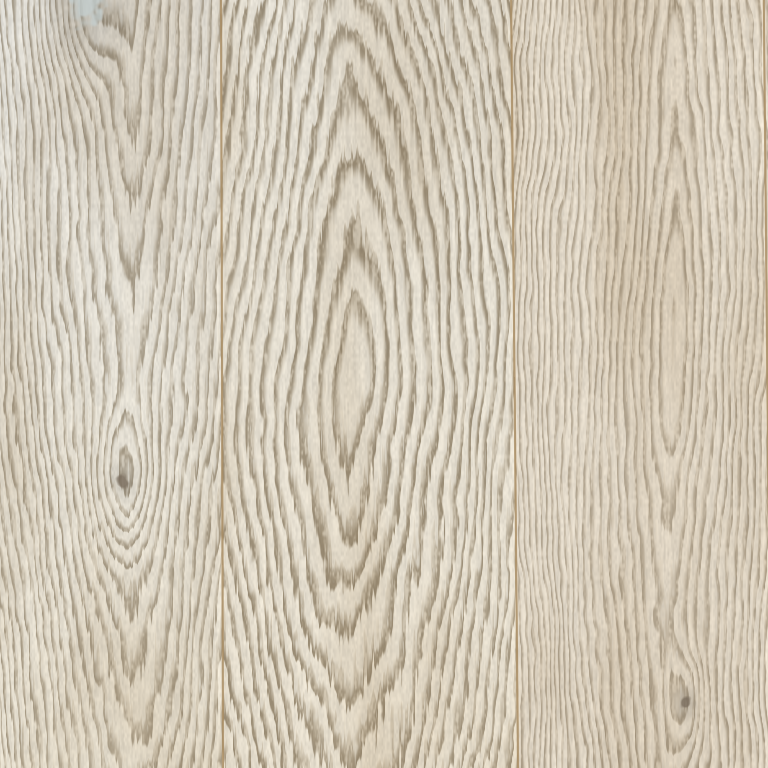
Reproduce this texture procedurally as a three.js fragment shader.

```glsl
varying vec2 vUv;

float hash(vec2 p) {
  return fract(sin(dot(p, vec2(127.1, 311.7))) * 43758.5453);
}

float noise(vec2 p) {
  vec2 cell = floor(p);
  vec2 f = fract(p);
  f = f * f * (3.0 - 2.0 * f);
  float low = mix(hash(cell), hash(cell + vec2(1.0, 0.0)), f.x);
  float high = mix(hash(cell + vec2(0.0, 1.0)), hash(cell + vec2(1.0, 1.0)), f.x);
  return mix(low, high, f.y);
}

float fbm(vec2 p) {
  float sum = 0.0;
  float gain = 0.5;
  for (int i = 0; i < 4; i++) {
    sum += gain * noise(p);
    p = p * 2.03 + 17.3;
    gain *= 0.5;
  }
  return sum / 0.9375;
}

// Pointed oval distance, stretched along the board
float cathedral(vec2 p, vec2 centre, float rise) {
  vec2 d = pow(abs(p - centre) * vec2(1.0, rise) + 0.0001, vec2(1.45));
  return pow(d.x + d.y, 0.69);
}

// Soft bump that bends the rings around a knot
float bump(vec2 p, vec2 centre, vec2 size) {
  vec2 q = (p - centre) / size;
  return exp(-dot(q, q));
}

// Uneven drift of the growth rings
float drift(vec2 p, float seed) {
  vec2 q = p + seed;
  return 0.036 * (fbm(q * vec2(9.0, 2.8)) - 0.5)
       + 0.008 * (noise(q * vec2(34.0, 11.0)) - 0.5)
       + 0.003 * (noise(q * vec2(90.0, 40.0)) - 0.5);
}

// Ring count, tighter towards the board edges
float ringCount(float r, float density) {
  return r * density * (0.55 + 1.2 * r);
}

// Growth line: inner flank dissolves into streaks, outer flank is crisp
float growthLine(float rings, float start, float streak) {
  float t = fract(rings);
  float ragged = start + 0.42 * (streak - 0.5);
  return smoothstep(ragged - 0.10, ragged + 0.26, t) * (1.0 - smoothstep(0.86, 1.0, t));
}

// Signed distance to a slightly tilted joint
float joint(vec2 p, float bottom, float top) {
  return p.x - mix(bottom, top, p.y);
}

vec3 drawJoint(vec3 wood, float d, vec3 gap) {
  wood *= 1.0 + 0.04 * smoothstep(0.006, 0.002, abs(d + 0.003));
  return mix(wood, gap, 0.85 * smoothstep(0.0022, 0.0006, abs(d)));
}

vec3 drawKnot(vec3 wood, vec2 p, vec2 centre, float size, vec3 heart) {
  vec2 q = (p - centre) / size;
  float d = length(q * vec2(1.0, 0.75)) + 0.7 * (noise(p * 130.0) - 0.5);
  wood *= 1.0 - 0.10 * smoothstep(3.0, 0.5, d);
  return mix(wood, heart, 0.8 * smoothstep(1.0, 0.45, d));
}

void main() {
  vec3 paleWood = vec3(0.900, 0.882, 0.842);
  vec3 grainBrown = vec3(0.620, 0.572, 0.490);
  vec3 gapOchre = vec3(0.66, 0.55, 0.39);
  vec3 heartBrown = vec3(0.48, 0.43, 0.37);
  vec3 fillerGrey = vec3(0.77, 0.81, 0.81);
  vec2 p = vUv;

  // Boards
  float leftJoint = joint(p, 0.2904, 0.2878);
  float rightJoint = joint(p, 0.6745, 0.6655);
  float edgeJoint = joint(p, 1.004, 0.9945);
  vec2 leftKnot = vec2(0.160, 0.375);
  vec2 rightKnot = vec2(0.893, 0.085);
  vec2 fillerKnot = vec2(0.112, 0.995);

  // Fibres tear the ring edges lengthwise
  float fibre = noise(p * vec2(430.0, 26.0));
  float pore = noise(p * vec2(380.0, 75.0) + 9.0);
  float fleck = noise(p * vec2(470.0, 190.0) + 41.0);
  float streak = 0.45 * fibre + 0.35 * pore + 0.20 * fleck;
  vec2 torn = p + vec2(0.0, 0.030 * (fibre - 0.5) + 0.012 * (pore - 0.5));
  torn.x += 0.012 * (noise(vec2(p.y * 5.0, 4.0)) - 0.5);

  float r;
  float density;
  float start = 0.48;
  float strength = 0.88;
  vec3 tint;
  if (leftJoint < 0.0) {
    r = cathedral(torn, vec2(0.170, 1.06), 0.12) + 0.8 * drift(p, 3.0)
      - 0.044 * bump(p, leftKnot, vec2(0.040, 0.090))
      - 0.045 * bump(p, fillerKnot, vec2(0.042, 0.095));
    density = 112.0;
    start = 0.50;
    strength = 0.74;
    tint = mix(vec3(1.0, 0.99, 0.965), vec3(0.985, 0.995, 1.01), p.y);
  } else if (rightJoint < 0.0) {
    r = cathedral(torn, vec2(0.458, 0.505), 0.22) + 1.1 * drift(p, 11.0);
    density = 73.0;
    tint = mix(vec3(1.0, 0.985, 0.955), vec3(0.99, 0.99, 0.985), p.y);
  } else {
    r = cathedral(torn, vec2(0.875, 0.60), 0.075) + 1.0 * drift(p, 23.0)
      - 0.026 * bump(p, rightKnot, vec2(0.027, 0.065));
    density = 130.0;
    strength = 0.66;
    tint = vec3(0.985, 0.965, 0.938);
  }

  // Grain, broken into dashes along the fibres
  float grain = growthLine(ringCount(abs(r), density), start, streak);
  grain *= mix(0.42, 1.05, smoothstep(0.25, 0.65, streak));
  grain *= 0.75 + 0.5 * fbm(p * vec2(12.0, 5.0) + 5.0);
  vec3 wood = mix(paleWood * tint, grainBrown * tint, clamp(grain * strength, 0.0, 1.0));

  // Fine brushing and broad stains
  wood *= 1.0 - 0.13 * (streak - 0.45) - 0.04 * (fleck - 0.5);
  float stain = fbm(p * vec2(11.0, 2.2) + 31.0);
  wood *= mix(vec3(1.01), vec3(0.955, 0.935, 0.905), smoothstep(0.36, 0.80, stain));

  // Knots
  wood = drawKnot(wood, p, leftKnot, 0.009, heartBrown);
  wood = drawKnot(wood, p, rightKnot, 0.008, heartBrown);
  wood = drawKnot(wood, p, fillerKnot, 0.027, fillerGrey);

  // Joints
  wood = drawJoint(wood, leftJoint, gapOchre);
  wood = drawJoint(wood, rightJoint, gapOchre);
  wood = drawJoint(wood, edgeJoint, gapOchre);

  gl_FragColor = vec4(clamp(wood, 0.0, 1.0), 1.0);
}
```
